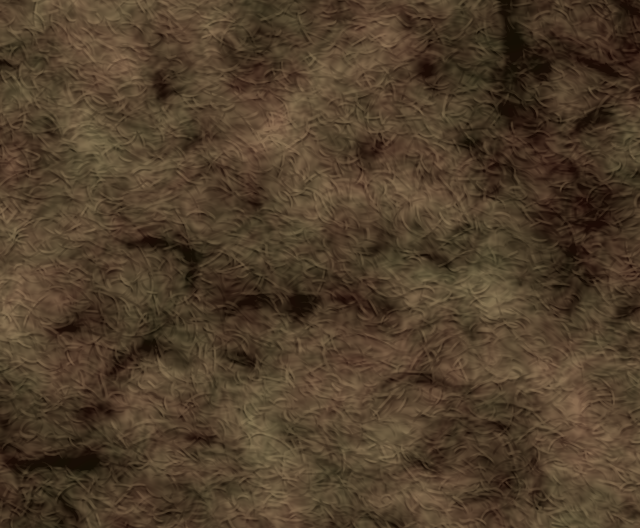
Reproduce this texture procedurally as a Shadertoy shader.

```glsl
const vec3 SHADOW_COLOR = vec3(0.14, 0.09, 0.05);
const vec3 STRAW_COLOR = vec3(0.44, 0.36, 0.26);
const vec3 RUSSET_SHIFT = vec3(0.030, -0.012, 0.004);
const float BASE_TONE = 0.67;
const float PATCH_CONTRAST = 0.50;
const float CLUMP_CONTRAST = 0.42;
const float FIBRE_CONTRAST = 0.48;
const float GRAIN_CONTRAST = 0.30;
const float HOLLOW_DEPTH = 0.55;
const float BLADE_CONTRAST = 0.34;
const float BLADE_OPACITY = 0.75;
const float BLADE_SHADOW = 0.20;
const float BLADE_WIDTH = 0.0026;
const float LARGEST_CELL = 0.085;
const float CELL_SHRINK = 0.82;
const float MEAN_ANGLE = -0.25;
const float ANGLE_SWING = 2.2;
const float ANGLE_JITTER = 1.3;
const int BLADE_LAYERS = 7;

vec2 hash2(vec2 p) {
    vec3 h = fract(p.xyx * vec3(0.1031, 0.1030, 0.0973));
    h += dot(h, h.yzx + 33.33);
    return fract((h.xx + h.yz) * h.zy);
}

float gradientDot(vec2 cell, vec2 corner, vec2 f) {
    float angle = 6.2832 * hash2(cell + corner).x;
    return dot(vec2(cos(angle), sin(angle)), f - corner);
}

float gradientNoise(vec2 p) {
    p += 50.0;
    vec2 i = floor(p), f = fract(p);
    vec2 u = f * f * f * (f * (f * 6.0 - 15.0) + 10.0);
    float low = mix(gradientDot(i, vec2(0, 0), f), gradientDot(i, vec2(1, 0), f), u.x);
    float high = mix(gradientDot(i, vec2(0, 1), f), gradientDot(i, vec2(1, 1), f), u.x);
    return mix(low, high, u.y);
}

float fbm(vec2 p) {
    float sum = 0.0, gain = 1.0;
    for (int i = 0; i < 3; i++) {
        sum += gain * gradientNoise(p);
        p = mat2(1.6, 1.2, -1.2, 1.6) * p + 3.7;
        gain *= 0.55;
    }
    return sum;
}

// Broad light and dark areas, with shade in two opposite corners
float patchTone(vec2 p) {
    float shade = 0.34 * smoothstep(0.60, 0.05, distance(p, vec2(1.10, 0.95)));
    shade += 0.26 * smoothstep(0.38, 0.05, distance(p, vec2(0.06, 0.08)));
    return BASE_TONE + PATCH_CONTRAST * fbm(p * 3.3) - shade;
}

// Coverage of a bent, tapering blade centred on the origin
float bladeMask(vec2 q, float halfLength, float bend, float width) {
    float along = q.x / halfLength;
    float across = abs(q.y - bend * halfLength * (along * along - 0.3));
    float soft = max(width, 1.3 / iResolution.y);
    return smoothstep(soft * 1.4, soft * 0.2, across) * smoothstep(1.0, 0.55, abs(along));
}

// Lays one scattered layer of blades over the tone
float addBlades(float tone, float ground, vec2 p, float cellSize, float seed) {
    vec2 home = floor(p / cellSize);
    for (int y = -1; y <= 1; y++)
    for (int x = -1; x <= 1; x++) {
        vec2 cell = home + vec2(x, y);
        vec2 place = hash2(cell + seed + 20.0);
        vec2 form = hash2(cell + seed + 71.0);
        vec2 look = hash2(cell + seed + 133.0);
        vec2 center = (cell + place) * cellSize;
        float angle = MEAN_ANGLE + ANGLE_SWING * gradientNoise(center * 3.0 + 9.0);
        angle += ANGLE_JITTER * (form.x - 0.5);
        float c = cos(angle), s = sin(angle);
        vec2 q = mat2(c, -s, s, c) * (p - center);
        float halfLength = cellSize * mix(0.4, 0.85, form.y);
        float bend = 0.9 * (look.x - 0.5);
        float width = BLADE_WIDTH * mix(0.6, 1.3, place.x);
        vec2 drop = vec2(0.0, 1.9 * width);
        tone -= BLADE_SHADOW * look.y * bladeMask(q + drop, halfLength, bend, width);
        float shade = BLADE_CONTRAST * (1.6 * look.y - 0.65);
        float cover = BLADE_OPACITY * bladeMask(q, halfLength, bend, width);
        tone = mix(tone, ground + shade, cover);
    }
    return tone;
}

void mainImage(out vec4 fragColor, in vec2 fragCoord) {
    vec2 p = fragCoord / iResolution.y;
    vec2 warp = vec2(gradientNoise(p * 9.0), gradientNoise(p * 9.0 + 17.0));
    vec2 q = p + 0.035 * warp;

    // Matted ground with dark hollows
    float ground = patchTone(p) + CLUMP_CONTRAST * gradientNoise(q * vec2(9.0, 12.0));
    float hollow = smoothstep(0.12, 0.50, gradientNoise(q * vec2(15.0, 20.0) + 5.0));
    ground -= HOLLOW_DEPTH * hollow * smoothstep(1.0, 0.4, ground);
    float tone = ground + FIBRE_CONTRAST * gradientNoise(q * vec2(28.0, 52.0));

    // Grass blades, from long to short
    float cellSize = LARGEST_CELL;
    for (int i = 0; i < BLADE_LAYERS; i++) {
        tone = addBlades(tone, ground, p + 0.37 * float(i), cellSize, 31.0 * float(i));
        cellSize *= CELL_SHRINK;
    }
    tone += GRAIN_CONTRAST * gradientNoise(q * vec2(75.0, 95.0));

    // Straw colours with russet and olive drift
    vec3 color = mix(SHADOW_COLOR, STRAW_COLOR, clamp(tone, -0.15, 1.25));
    float drift = gradientNoise(p * 5.0 + 31.0) + 0.6 * gradientNoise(q * 24.0 + 8.0);
    color += RUSSET_SHIFT * drift;
    fragColor = vec4(color, 1.0);
}
```
